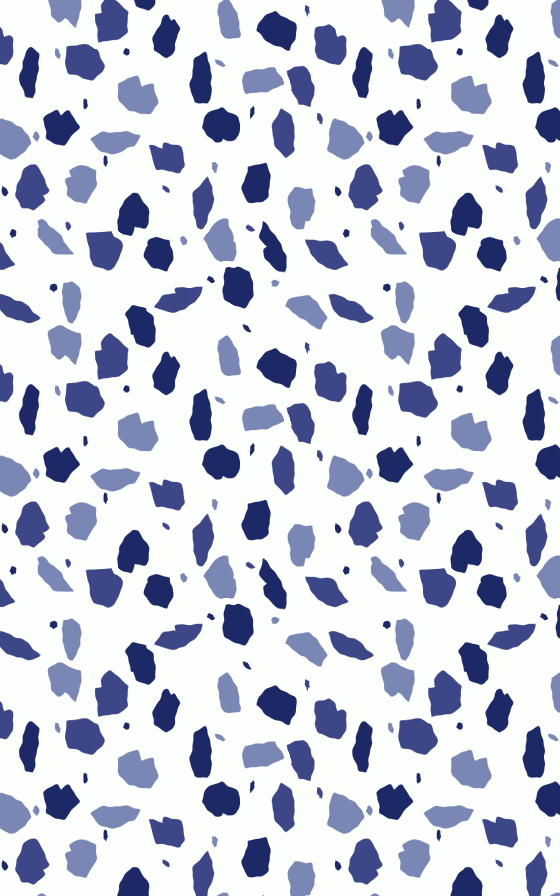
This pattern is drawn by a Shadertoy shader. Its source:

```glsl
// Terrazzo: angular stone chips in three blues with small specks on white.
// Each chip is a random polygon of half planes, often notched, leaning upright,
// scattered on a wavy cellular lattice whose cell ids wrap, so the tile repeats.

const vec2  TILE       = vec2(0.595, 0.602);  // repeat size, in canvas widths
const vec2  CELLS      = vec2(6.0, 6.0);      // chips per tile (even row count)
const float JITTER     = 0.34;                // chip wander, in cells
const vec2  DRIFT      = vec2(0.13, 0.23);    // waviness of columns and rows
const float GAP        = 0.11;                // least space between chips
const float LONG_MIN   = 0.33;                // half length of a round chip
const float LONG_MAX   = 0.46;                // half length of a slender chip
const float SHORT_MAX  = 0.315;               // half width of a round chip
const float SHORT_MIN  = 0.16;                // half width of a slender chip
const vec2  LEAN       = vec2(1.35, 2.70);    // usual range of the long axis
const float STRAYS     = 0.12;                // share of chips with any angle
const int   SIDES      = 7;
const float ROUNDING   = 0.035;
const float WOBBLE     = 0.011;
const float NOTCHED    = 0.5;                 // share of chips with a notch
const float SPECK_SIZE = 0.22;
const float SPECK_RATE = 0.85;
const float SPECK_ROOM = 0.13;                // clear space a speck needs
const vec2  SPECK_SHIFT = vec2(0.5, 0.33);    // centre of the gap between chips
const float SOFTNESS   = 1.1;                 // edge blur, in pixels

const vec3 GROUND = vec3(0.99, 1.00, 0.99);
const vec3 NAVY   = vec3(0.11, 0.16, 0.40);
const vec3 INDIGO = vec3(0.24, 0.28, 0.53);
const vec3 PALE   = vec3(0.48, 0.53, 0.71);
const float TAU   = 6.2831853;

float hash(vec2 id, float salt) {
    vec3 h = fract(vec3(id + 17.0, salt + 5.0) * vec3(0.1031, 0.1030, 0.0973));
    h += dot(h, h.yzx + 33.33);
    return fract((h.x + h.y) * h.z);
}

vec2 heading(float angle) { return vec2(cos(angle), sin(angle)); }

float smoothMax(float a, float b) {
    float h = max(ROUNDING - abs(a - b), 0.0) / ROUNDING;
    return max(a, b) + h * h * ROUNDING * 0.25;
}

// Signed distance to one chip centred on the origin
float chip(vec2 p, vec2 id) {
    float turn = hash(id, 1.0);
    vec2 axis = heading(hash(id, 9.0) < STRAYS ? TAU * turn : mix(LEAN.x, LEAN.y, turn));
    p = vec2(dot(p, axis), dot(p, vec2(-axis.y, axis.x)));
    float phase = TAU * hash(id, 2.0);
    p += WOBBLE * (sin(p.yx * 15.0 + phase) + 0.5 * sin(p.yx * 31.0 - phase));

    float slender = hash(id, 3.0);
    vec2 halfSize = vec2(mix(LONG_MIN, LONG_MAX, slender),
                         mix(SHORT_MAX, SHORT_MIN, slender));
    float d = -1.0;
    for (int i = 0; i < SIDES; i++) {
        float k = float(i);
        float angle = (k + 0.8 * hash(id, 10.0 + k)) * TAU / float(SIDES);
        vec2 normal = heading(angle) / halfSize;
        float reach = mix(0.80, 1.10, hash(id, 30.0 + k));
        d = smoothMax(d, (dot(p, normal) - reach) / length(normal));
    }

    // Wedge broken out of the rim
    if (hash(id, 4.0) < NOTCHED) {
        float angle = TAU * hash(id, 5.0);
        vec2 q = p - heading(angle) * halfSize * mix(0.5, 0.8, hash(id, 6.0));
        float wedge = min(dot(q, heading(angle + 0.9)), dot(q, heading(angle - 0.7)));
        d = smoothMax(d, wedge);
    }
    return d;
}

// Two of each blue in every row, with shuffled order
float shade(vec2 id, float salt) {
    float flip = 1.0 + mod(floor(id.x / 3.0) + id.y, 2.0);
    return mod(id.x * flip + floor(3.0 * hash(vec2(id.y), salt + 7.0)), 3.0);
}

// Nearest chip distance, second nearest distance, shade and centre of the nearest
vec3 scatter(vec2 q, float size, float rate, float salt, out vec2 centre) {
    vec3 best = vec3(9.0, 9.0, 0.0);
    centre = q;
    for (int j = -1; j <= 1; j++)
    for (int i = -1; i <= 1; i++) {
        float row = floor(q.y) + float(j);
        float stagger = 0.5 * mod(row, 2.0);
        vec2 cell = vec2(floor(q.x - stagger) + float(i), row);
        vec2 wrapped = mod(cell, CELLS);
        vec2 id = wrapped + salt;
        if (hash(id, 8.0) > rate) continue;
        vec2 wave = sin(TAU * vec2(row, 2.0 * (cell.x + stagger)) / CELLS.yx);
        vec2 wander = JITTER * (vec2(hash(id, 51.0), hash(id, 52.0)) - 0.5);
        vec2 middle = cell + vec2(stagger, 0.0) + 0.5 + DRIFT * wave + wander;
        float scale = size * mix(0.9, 1.08, hash(id, 53.0));
        float d = chip((q - middle) / scale, id) * scale;
        if (d < best.x) {
            best = vec3(d, best.x, shade(wrapped, salt));
            centre = middle;
        } else best.y = min(best.y, d);
    }
    return best;
}

void mainImage(out vec4 fragColor, in vec2 fragCoord) {
    vec2 q = fragCoord / iResolution.x / TILE * CELLS;
    float blur = SOFTNESS * CELLS.x / (TILE.x * iResolution.x);

    vec2 centre, speckCentre;
    vec3 chips = scatter(q, 1.0, 1.0, 0.0, centre);
    vec3 specks = scatter(q - SPECK_SHIFT, SPECK_SIZE, SPECK_RATE, 40.0, speckCentre);

    // Keep chips apart, and drop specks that would crowd a chip
    float chipEdge = max(chips.x, GAP - (chips.y - chips.x));
    float room = scatter(speckCentre + SPECK_SHIFT, 1.0, 1.0, 0.0, centre).x;
    float speckEdge = room > SPECK_ROOM ? specks.x : 9.0;

    float d = min(chipEdge, speckEdge);
    float tone = chipEdge < speckEdge ? chips.z : specks.z;
    vec3 stone = tone < 0.5 ? NAVY : tone < 1.5 ? INDIGO : PALE;
    fragColor = vec4(mix(GROUND, stone, clamp(0.5 - d / blur, 0.0, 1.0)), 1.0);
}
```
